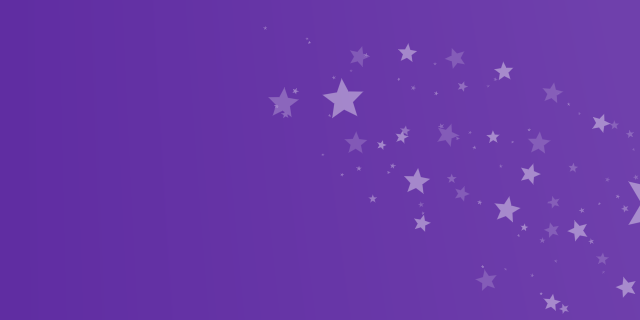
This background is drawn by a WebGL 1 fragment shader. Its source:

```glsl
precision highp float;
// Translucent white stars sweeping down the right side of a purple gradient.

uniform vec2 u_resolution;

const vec3 PURPLE_LEFT = vec3(0.375, 0.175, 0.635);
const vec3 PURPLE_RIGHT = vec3(0.435, 0.25, 0.675);
const vec3 STAR_COLOR = vec3(1.0);
const float FAINT = 0.17;
const float BRIGHT = 0.40;
const float INNER_RATIO = 0.46;   // notch radius over tip radius
const float MAX_TILT = 0.4;
const int STREAM_MAX = 6;
const int DUST_COUNT = 62;

float hash(float n) {
  return fract(sin(n * 127.1 + 3.7) * 43758.55);
}

// Signed distance to a five-pointed star with its tip along +y.
float starDistance(vec2 p, float radius) {
  const vec2 foldA = vec2(0.80902, -0.58779);
  const vec2 foldB = vec2(-0.80902, -0.58779);
  p.x = abs(p.x);
  p -= 2.0 * max(dot(foldA, p), 0.0) * foldA;
  p -= 2.0 * max(dot(foldB, p), 0.0) * foldB;
  p.x = abs(p.x);
  p.y -= radius;
  vec2 edge = INNER_RATIO * vec2(0.58779, 0.80902) - vec2(0.0, 1.0);
  float along = clamp(dot(p, edge) / dot(edge, edge), 0.0, radius);
  return length(p - edge * along) * sign(p.y * edge.x - p.x * edge.y);
}

// Opacity of one star, tilted counter-clockwise.
float star(vec2 p, vec2 center, float radius, float tilt, float alpha) {
  vec2 q = p - center;
  float c = cos(tilt);
  float s = sin(tilt);
  q = vec2(c * q.x + s * q.y, c * q.y - s * q.x);
  float pixel = 1.0 / u_resolution.y;
  return alpha * (1.0 - smoothstep(-0.7 * pixel, 0.7 * pixel, starDistance(q, radius)));
}

// Evenly spaced stars on a parabola, alternating faint and bright.
// sizes holds the faint and the bright radius; phase 1.0 starts bright.
float stream(vec2 p, vec2 start, vec2 stride, float bend, vec2 sizes, float phase, int count) {
  float opacity = 0.0;
  for (int i = 0; i < STREAM_MAX; i++) {
    if (i >= count) break;
    float n = float(i);
    float lit = mod(n + phase, 2.0);
    vec2 center = start + stride * n + vec2(0.0, bend * n * n);
    float tilt = (hash(n + start.x * 10.0) * 2.0 - 1.0) * MAX_TILT;
    float radius = mix(sizes.x, sizes.y, lit);
    opacity = max(opacity, star(p, center, radius, tilt, mix(FAINT, BRIGHT, lit)));
  }
  return opacity;
}

// Small stars scattered through a band that widens as it falls to the right.
float dust(vec2 p) {
  float opacity = 0.0;
  for (int i = 0; i < DUST_COUNT; i++) {
    float n = float(i) * 5.0;
    float t = pow((float(i) + hash(n)) / float(DUST_COUNT), 0.75);
    float across = hash(n + 1.0) * 2.0 - 1.0;
    vec2 center = vec2(0.78 + 1.22 * t, 0.76 - 0.5 * t + across * (0.17 + 0.23 * t));
    float radius = mix(0.004, 0.018, pow(hash(n + 2.0), 2.5));
    float tilt = (hash(n + 3.0) * 2.0 - 1.0) * MAX_TILT;
    float alpha = mix(FAINT, BRIGHT, hash(n + 4.0));
    opacity = max(opacity, star(p, center, radius, tilt, alpha));
  }
  return opacity;
}

void main() {
  // One unit is the canvas height.
  vec2 p = gl_FragCoord.xy / u_resolution.y;
  vec2 uv = gl_FragCoord.xy / u_resolution;

  // Background, slightly lighter toward the upper right
  float shade = clamp(uv.x + 0.12 * uv.x * (uv.y - 0.5), 0.0, 1.0);
  vec3 color = mix(PURPLE_LEFT, PURPLE_RIGHT, shade);

  // Feature stars: two at the upper left, one cropped by the right edge
  float opacity = star(p, vec2(1.073, 0.688), 0.067, 0.08, BRIGHT);
  opacity = max(opacity, star(p, vec2(0.885, 0.677), 0.050, -0.08, 0.24));
  opacity = max(opacity, star(p, vec2(2.057, 0.365), 0.115, -1.571, BRIGHT));

  // Upper arc, middle row, lower fall, right fall, bottom sweep
  opacity = max(opacity, stream(p, vec2(1.122, 0.823), vec2(0.151, 0.0234), -0.013, vec2(0.034, 0.031), 0.0, 6));
  opacity = max(opacity, stream(p, vec2(1.112, 0.552), vec2(0.143, 0.026), -0.0065, vec2(0.037, 0.021), 0.0, 5));
  opacity = max(opacity, stream(p, vec2(1.302, 0.432), vec2(0.141, -0.031), -0.0065, vec2(0.025, 0.043), 1.0, 4));
  opacity = max(opacity, stream(p, vec2(1.656, 0.456), vec2(0.0755, -0.0885), 0.0, vec2(0.020, 0.034), 1.0, 5));
  opacity = max(opacity, stream(p, vec2(1.318, 0.302), vec2(0.203, -0.234), 0.055, vec2(0.035, 0.028), 1.0, 3));

  opacity = max(opacity, dust(p));
  gl_FragColor = vec4(mix(color, STAR_COLOR, opacity), 1.0);
}
```
